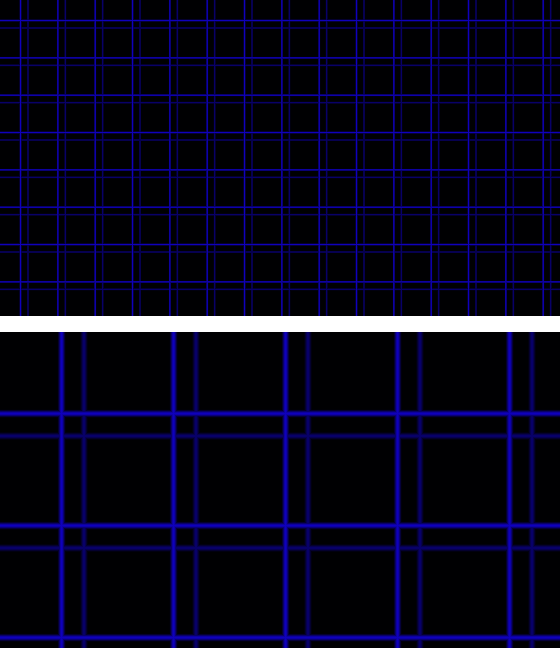
Top, the full canvas; bottom, a detail of the centre.
Reproduce this pattern procedurally as a Shadertoy shader.

```glsl
// Blue double-line plaid on black: a square grid of bright lines, each
// followed by a dimmer parallel line. Cells repeat with fract, measured from
// the top left; every line is a soft falloff from its distance.

#define CELLS_ACROSS 15.0
#define BRIGHT_POS 0.55
#define DIM_POS 0.75
#define LINE_RADIUS 0.041
#define BACKGROUND vec3(0.0, 0.0, 0.006)
#define BRIGHT_COLOR vec3(0.058, 0.0, 0.74)
#define DIM_COLOR vec3(0.034, 0.0, 0.42)

// Soft coverage of the repeating vertical and horizontal lines at one offset
float gridLines(vec2 cell, float offset, float radius) {
    vec2 dist = abs(fract(cell - offset + 0.5) - 0.5);
    return 1.0 - smoothstep(0.0, radius, min(dist.x, dist.y));
}

void mainImage(out vec4 fragColor, in vec2 fragCoord) {
    // Square cells, counted from the top left corner
    float cellsPerPixel = CELLS_ACROSS / iResolution.x;
    vec2 fromTopLeft = vec2(fragCoord.x, iResolution.y - fragCoord.y);
    vec2 cell = fromTopLeft * cellsPerPixel;

    // Keep lines at least a pixel in radius so that they stay smooth
    float radius = max(LINE_RADIUS, cellsPerPixel);

    // The stronger line wins where lines cross
    vec3 dim = DIM_COLOR * gridLines(cell, DIM_POS, radius);
    vec3 bright = BRIGHT_COLOR * gridLines(cell, BRIGHT_POS, radius);
    vec3 color = max(BACKGROUND, max(dim, bright));

    fragColor = vec4(color, 1.0);
}
```
